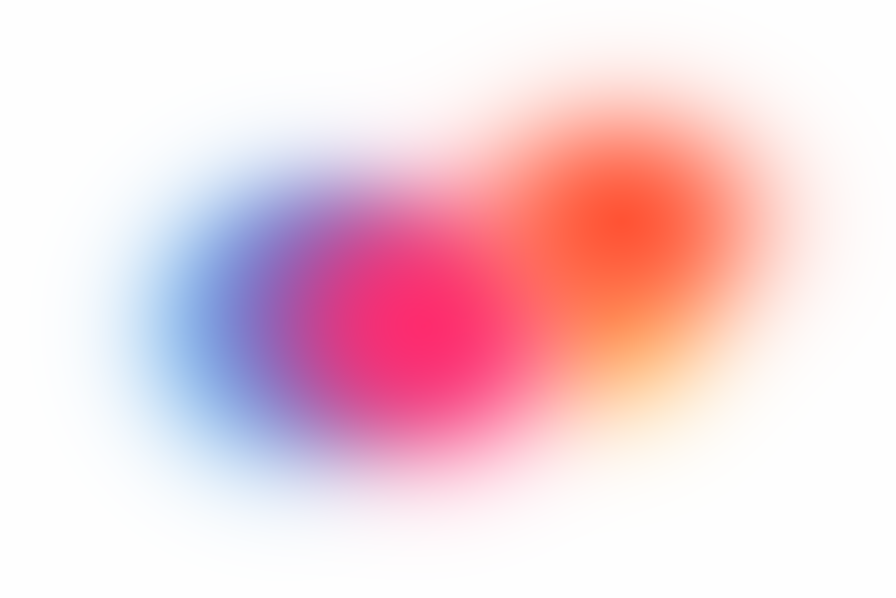
Reproduce this background procedurally as a Shadertoy shader.

```glsl
// Soft coloured blobs melting into each other on a near-white ground.
// Each blob is an ellipse with a Gaussian-blurred rim, layered back to front.
// Lengths are in canvas heights, so the layout keeps its shape at any size.

const float ASPECT = 1.497;               // width of the layout in heights
const float BLUR = 0.086;                 // standard deviation of a wide rim
const float TIGHT_BLUR = 0.075;           // rim of the inner blue blob

const vec3 GROUND = vec3(0.997);
const vec3 SKY    = vec3(0.42, 0.70, 0.93);
const vec3 INDIGO = vec3(0.40, 0.43, 0.80);
const vec3 AMBER  = vec3(1.00, 0.78, 0.42);
const vec3 PINK   = vec3(1.00, 0.16, 0.43);
const vec3 RED    = vec3(1.00, 0.30, 0.18);

// Coverage of a blurred edge: close fit to the Gaussian integral
float softEdge(float dist, float blur) {
    float x = clamp(dist / blur, -5.0, 5.0);
    return 1.0 / (1.0 + exp(1.6 * x + 0.07 * x * x * x));
}

// Coverage of a blurred ellipse, from an approximate distance to its rim
float blob(vec2 p, vec2 center, vec2 radii, float blur) {
    float dist = (length((p - center) / radii) - 1.0) * min(radii.x, radii.y);
    return softEdge(dist, blur);
}

void mainImage(out vec4 fragColor, in vec2 fragCoord) {
    vec2 p = fragCoord / iResolution.xy * vec2(ASPECT, 1.0);
    vec3 color = GROUND;

    // Cool side
    color = mix(color, SKY, blob(p, vec2(0.474, 0.454), vec2(0.205), BLUR));
    color = mix(color, INDIGO, blob(p, vec2(0.546, 0.483), vec2(0.165), TIGHT_BLUR));

    // Warm side
    color = mix(color, AMBER, blob(p, vec2(1.023, 0.470), vec2(0.130), BLUR));
    color = mix(color, PINK, blob(p, vec2(0.710, 0.455), vec2(0.205, 0.192), BLUR));
    color = mix(color, RED, blob(p, vec2(1.039, 0.630), vec2(0.188, 0.152), BLUR));

    fragColor = vec4(color, 1.0);
}
```
